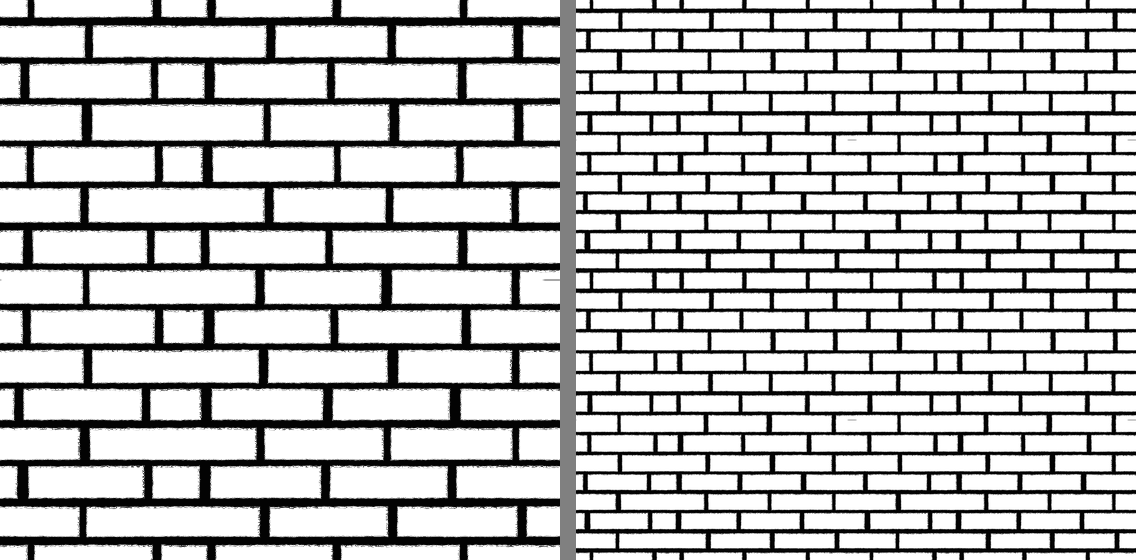
Left, the tile; right, the same tile 2 across and 2 down.
A Shadertoy shader for this pattern:

```glsl
const float TAU = 6.2831853;
const float ROWS = 14.0;

float hash(vec2 p) {
    vec3 q = fract(p.xyx * 0.1031);
    q += dot(q, q.yzx + 33.33);
    return fract((q.x + q.y) * q.z);
}

// Layered sines with whole frequencies, so they wrap over 0..1
float waves(float t, float seed) {
    float phase = TAU * hash(vec2(seed, 3.0));
    return 0.5 * sin(TAU * 3.0 * t + phase)
         + 0.3 * sin(TAU * 17.0 * t + phase * 2.0)
         + 0.3 * sin(TAU * 41.0 * t + phase * 5.0)
         + 0.2 * sin(TAU * 97.0 * t + phase * 7.0);
}

// Wrapping cellular noise: distance to the nearest feature point
float cells(vec2 uv, vec2 count) {
    vec2 p = uv * count;
    vec2 base = floor(p);
    float nearest = 1.0;
    for (int y = -1; y <= 1; y++)
    for (int x = -1; x <= 1; x++) {
        vec2 cell = base + vec2(x, y);
        vec2 id = mod(cell, count);
        vec2 point = cell + vec2(hash(id), hash(id + 517.0));
        nearest = min(nearest, distance(p, point));
    }
    return nearest;
}

// Height of the centre of a horizontal joint
float bedHeight(float joint) {
    float jitter = hash(vec2(mod(joint, ROWS), 11.0)) - 0.5;
    return (joint + 0.406) / ROWS + 0.0055 * cos(TAU * (joint + 1.0) / ROWS) + 0.003 * jitter;
}

float bedHalfWidth(float joint) {
    return mix(0.0047, 0.0078, hash(vec2(mod(joint, ROWS), 23.0)));
}

void mainImage(out vec4 fragColor, in vec2 fragCoord) {
    vec2 uv = fragCoord / iResolution.xy;
    float soft = max(0.0012, 0.8 / iResolution.y);

    // Find the course of bricks
    float row = floor(uv.y * ROWS - 0.406);
    if (uv.y < bedHeight(row)) row -= 1.0;
    else if (uv.y >= bedHeight(row + 1.0)) row += 1.0;
    float id = mod(row, ROWS);
    float above = mod(row + 1.0, ROWS);

    // Distances to the joints below and above
    float bottom = uv.y - bedHeight(row) - bedHalfWidth(row) + 0.0006 * waves(uv.x, id);
    float top = bedHeight(row + 1.0) - uv.y - bedHalfWidth(row + 1.0) + 0.0009 * waves(uv.x, above + 40.0);

    // Upright joints: long-brick courses alternate with short-brick courses
    bool longCourse = mod(id, 2.0) < 0.5;
    float start = (longCourse ? 0.473 : 0.367) + 0.018 * (hash(vec2(id, 31.0)) - 0.5);
    int joints = longCourse ? 4 : 5;
    float side = 1.0, facing = 1.0;
    for (int i = 0; i < joints; i++) {
        vec2 key = vec2(float(i), id);
        float dx = uv.x - start - 0.2255 * float(i) - 0.015 * (hash(key + 61.0) - 0.5);
        dx -= round(dx);
        float seed = id * 5.0 + float(i) + (dx < 0.0 ? 100.0 : 200.0);
        float gap = abs(dx) - mix(0.0055, 0.0098, hash(key + 83.0)) + 0.0008 * waves(uv.y, seed);
        if (gap < side) {
            side = gap;
            facing = dx;
        }
    }

    // Ragged ink edge
    float grit = cells(uv, vec2(170.0, 330.0));
    float edge = min(min(bottom, top), side) + 0.0012 * (grit - 0.45);
    float ink = 1.0 - smoothstep(-soft, soft, edge);

    // Dry-brush fringe, mostly under the top edge and at the right end
    float worn = min(top, facing < 0.0 ? side : 1.0);
    float patchy = 0.6 + 0.4 * waves(uv.x, id + 300.0);
    float fringe = (1.0 - smoothstep(0.001, 0.005, worn)) * patchy;
    fringe = max(fringe, 0.45 * (1.0 - smoothstep(0.0005, 0.003, edge)));
    ink = max(ink, 0.85 * fringe * smoothstep(0.3, 0.65, grit));

    // One faint scratch across the side seam
    vec2 s = uv - vec2(0.986, 0.5);
    s = abs(s - round(s));
    float scratch = (1.0 - smoothstep(0.012, 0.019, s.x)) * (1.0 - smoothstep(0.0008, 0.0028, s.y));
    ink = max(ink, 0.35 * scratch);

    fragColor = vec4(vec3(mix(1.0, 0.01, clamp(ink, 0.0, 1.0))), 1.0);
}
```
